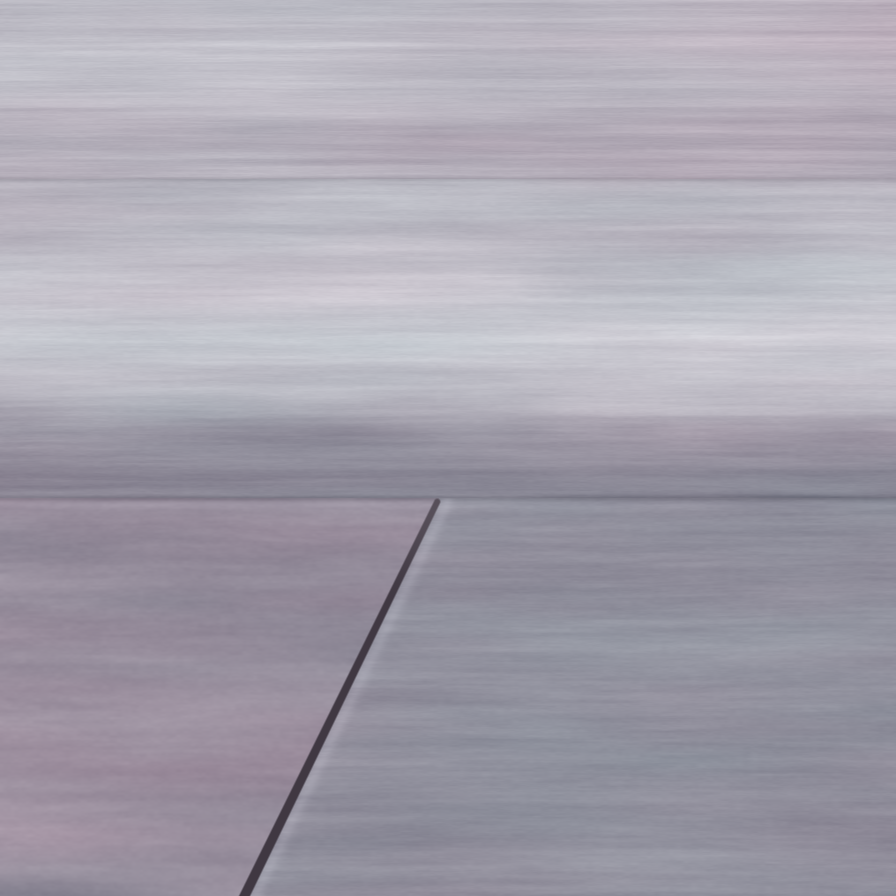
This texture is drawn by a Shadertoy shader. Its source:

```glsl
const vec3 SHADE = vec3(0.50, 0.48, 0.54);
const vec3 SHEEN = vec3(0.83, 0.82, 0.85);
const vec3 GAP = vec3(0.25, 0.22, 0.26);
const vec3 ROSE = vec3(0.022, -0.012, -0.004);
const float LOWER_SEAM = 0.444;
const float UPPER_SEAM = 0.800;
const vec2 JOINT_FOOT = vec2(0.268, -0.010);
const vec2 JOINT_HEAD = vec2(0.488, 0.440);

float hash(vec2 p) {
    vec3 q = fract(vec3(p.xyx) * 0.1031);
    q += dot(q, q.yzx + 33.33);
    return fract((q.x + q.y) * q.z);
}

float noise(vec2 p) {
    vec2 cell = floor(p);
    vec2 f = fract(p);
    f = f * f * (3.0 - 2.0 * f);
    float low = mix(hash(cell), hash(cell + vec2(1, 0)), f.x);
    float high = mix(hash(cell + vec2(0, 1)), hash(cell + vec2(1, 1)), f.x);
    return mix(low, high, f.y);
}

// Layered noise, centred on zero
float fbm(vec2 p, int octaves) {
    float sum = 0.0;
    float amplitude = 0.5;
    for (int i = 0; i < octaves; i++) {
        sum += amplitude * (noise(p) - 0.5);
        p = p * 2.03 + 17.3;
        amplitude *= 0.55;
    }
    return sum;
}

float bell(float x, float centre, float width) {
    float d = (x - centre) / width;
    return exp(-d * d);
}

// Long streaks, short fibres and fine pores
float woodGrain(vec2 p, float squeeze) {
    float warp = 0.012 * fbm(p * vec2(5.0, 9.0), 3);
    vec2 q = vec2(p.x, (p.y + warp) * squeeze);
    float streaks = fbm(q * vec2(2.2, 34.0), 4);
    float fibres = fbm(q * vec2(13.0, 110.0) + 5.0, 3);
    float pores = fbm(q * vec2(120.0, 230.0) + 9.0, 2);
    return 0.34 * streaks + 0.14 * fibres + 0.10 * pores;
}

// Window light falling across the floor
float floorLight(vec2 uv) {
    float edge = uv.y + 0.04 * fbm(uv * vec2(4.0, 12.0), 3) - 0.018 * (0.5 - uv.x);
    float light = mix(0.23, 0.66, smoothstep(0.495, 0.575, edge));
    light += 0.24 * bell(edge, 0.635, 0.075);
    light -= 0.10 * bell(edge, 0.835, 0.035);
    light += 0.11 * bell(edge, 0.925, 0.045);
    light -= 0.07 * bell(edge, 0.475, 0.030);
    light += 0.17 * (0.5 - uv.x) * smoothstep(0.75, 0.95, uv.y);
    return light;
}

// x: distance from the segment, y: position along it
vec2 segment(vec2 p, vec2 a, vec2 b) {
    vec2 axis = b - a;
    float along = clamp(dot(p - a, axis) / dot(axis, axis), 0.0, 1.0);
    return vec2(length(p - a - axis * along), along);
}

void mainImage(out vec4 fragColor, in vec2 fragCoord) {
    vec2 uv = fragCoord / iResolution.xy;
    float pixel = 1.0 / min(iResolution.x, iResolution.y);

    // Board layout
    vec2 slope = JOINT_HEAD - JOINT_FOOT;
    float jointX = JOINT_FOOT.x + (uv.y - JOINT_FOOT.y) * slope.x / slope.y;
    float front = 1.0 - smoothstep(-pixel, pixel, uv.y - LOWER_SEAM);
    float right = smoothstep(-pixel, pixel, uv.x - jointX);
    float row = step(LOWER_SEAM, uv.y) + step(UPPER_SEAM, uv.y);
    vec2 boardOffset = vec2(7.3, 3.1) * row + vec2(4.7, 2.3) * step(jointX, uv.x) * step(row, 0.5);

    // Lit wood
    float squeeze = mix(0.85, 1.25, uv.y);
    float tone = floorLight(uv) + woodGrain(uv + boardOffset, squeeze);
    tone += 0.22 * fbm((uv + boardOffset) * vec2(3.5, 11.0), 3);
    vec3 color = mix(SHADE, SHEEN, clamp(tone, 0.0, 1.1));

    // Rosy and bluish drift
    float rose = 2.2 * fbm(uv * vec2(2.0, 13.0) + boardOffset, 3);
    rose += front * mix(0.55, -0.35, right);
    rose += 0.9 * smoothstep(0.35, 1.0, uv.x) * smoothstep(0.72, 0.95, uv.y);
    color += ROSE * rose;

    // Faint horizontal seams
    float wear = 0.7 + 0.6 * noise(uv * vec2(9.0, 1.0));
    color -= 0.075 * wear * bell(uv.y, LOWER_SEAM, 0.0032);
    color += 0.025 * wear * bell(uv.y, LOWER_SEAM - 0.008, 0.004);
    color -= 0.055 * wear * bell(uv.y, UPPER_SEAM, 0.0025);

    // Open slanted joint with a pale bevel
    vec2 joint = segment(uv, JOINT_FOOT, JOINT_HEAD);
    float halfWidth = mix(0.0056, 0.0034, joint.y);
    color += 0.055 * front * right * bell(joint.x, 0.011, 0.007);
    float gap = 1.0 - smoothstep(-1.2 * pixel, 1.2 * pixel, joint.x - halfWidth);
    vec3 gapColor = GAP + 0.09 * smoothstep(0.75, 1.0, joint.y);
    color = mix(color, gapColor, gap);

    fragColor = vec4(clamp(color, 0.0, 1.0), 1.0);
}
```
